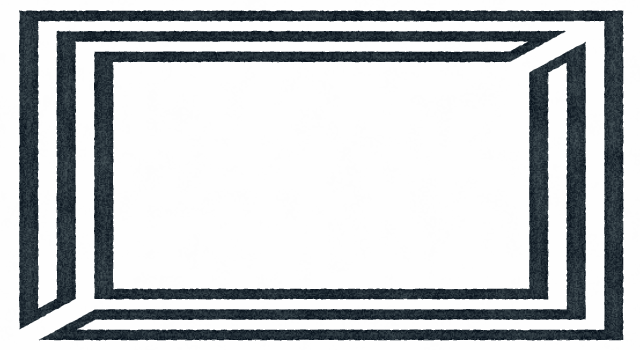
Write a Shadertoy shader that draws this background.

```glsl
// Nested pencil-shaded frames whose bars cross over at two corners, on white paper.
// The plane is squeezed so every bar is one cell wide: frames are then bands of
// square depth, and the crossings are 45 degree bands beside a white gutter.

float hash(vec2 p) {
    vec3 h = fract(p.xyx * vec3(0.1031, 0.1030, 0.0973));
    h += dot(h, h.yzx + 33.33);
    return fract((h.x + h.y) * h.z);
}

float noise(vec2 p) {
    vec2 i = floor(p), f = fract(p);
    f = f * f * (3.0 - 2.0 * f);
    return mix(mix(hash(i), hash(i + vec2(1, 0)), f.x),
               mix(hash(i + vec2(0, 1)), hash(i + vec2(1, 1)), f.x), f.y);
}

// Canvas position (768 x 420 units) to bar-sized cells around the centre
vec2 toCells(vec2 p) {
    return (p - vec2(385.5, 209.5)) / vec2(22.5, 12.27);
}

float squareDepth(vec2 q) {
    return 16.1 - max(abs(q.x), abs(q.y));
}

// 1 where the pencil covers the paper
float inked(vec2 q) {
    float depth = squareDepth(q);
    float frames = step(0.0, depth) * step(depth, 5.0) * step(mod(depth, 2.0), 1.0);

    // Crossings: outer two frames at lower left, inner two at upper right
    float crossing = q.x + q.y > 0.0 ? 3.5 : 1.5;
    float across = abs(q.y - q.x) / 1.03;
    if (abs(depth - crossing) < 1.5 && across < 2.0)
        return step(1.0, across);
    return frames;
}

// Pencil tone: fine paper tooth, strokes along the bar and broad patches
float pencilTone(vec2 p, vec2 q) {
    bool upright = abs(q.x) > abs(q.y);
    float tooth = noise(p * 0.72);
    float strokes = noise(p * (upright ? vec2(0.6, 0.12) : vec2(0.2, 0.5)) + 40.0);
    float patches = noise(p * 0.035 + 9.0);
    float middle = 1.0 - abs(fract(squareDepth(q)) * 2.0 - 1.0);
    float tone = 0.62 * tooth + 0.22 * strokes + 0.25 * patches + 0.22 * middle - 0.24;
    return clamp(tone + (upright ? 0.05 : -0.06), 0.0, 1.0);
}

void mainImage(out vec4 fragColor, in vec2 fragCoord) {
    vec2 unit = vec2(768.0, 420.0) / iResolution.xy;
    vec2 p = fragCoord * unit;

    // Slightly uneven hand-drawn edges, smoothed by 4 x 4 samples
    vec2 wobble = vec2(noise(p * 0.3), noise(p * 0.3 + 70.0)) - 0.5;
    float cover = 0.0;
    for (int k = 0; k < 16; k++) {
        vec2 offset = (vec2(k % 4, k / 4) - 1.5) / 4.0;
        cover += inked(toCells(p + offset * unit * 1.15 + wobble)) / 16.0;
    }

    vec3 paper = vec3(0.998 - 0.008 * noise(p * 0.06) * noise(p * 0.4));
    vec3 pencil = mix(vec3(0.025, 0.065, 0.105), vec3(0.28, 0.33, 0.35),
                      pencilTone(p, toCells(p)));
    fragColor = vec4(mix(paper, pencil, cover), 1.0);
}
```
